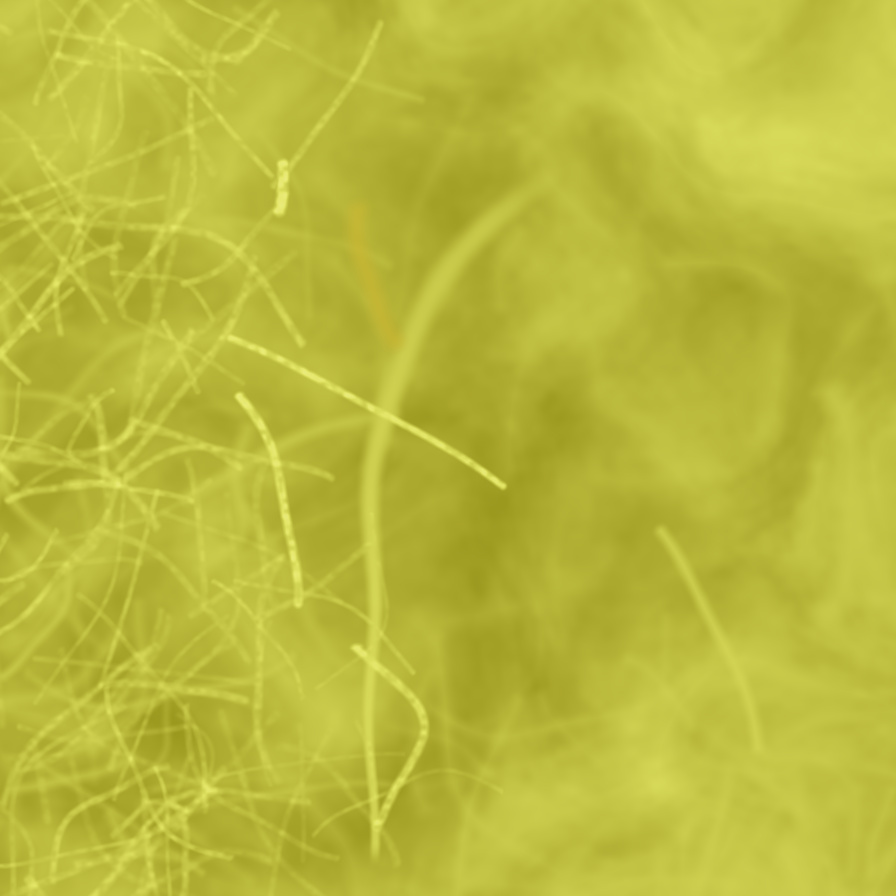
Reproduce this texture procedurally as a three.js fragment shader.

```glsl
// Macro view of fuzzy yellow-green fibres, sharp at the left and blurred at the right.
varying vec2 vUv;

float hash(float n) {
  return fract(sin(n * 12.9898) * 43758.5);
}

float noise(vec2 p) {
  vec2 cell = floor(p);
  vec2 f = fract(p);
  f = f * f * (3.0 - 2.0 * f);
  float n = cell.x + cell.y * 57.0;
  return mix(mix(hash(n), hash(n + 1.0), f.x),
             mix(hash(n + 57.0), hash(n + 58.0), f.x), f.y);
}

float fbm(vec2 p) {
  float sum = 0.0;
  float amplitude = 0.5;
  for (int i = 0; i < 4; i++) {
    sum += amplitude * noise(p);
    p = mat2(0.8, 0.6, -0.6, 0.8) * p * 2.0 + 7.3;
    amplitude *= 0.5;
  }
  return sum;
}

float glow(vec2 p, vec2 centre, vec2 radius) {
  vec2 q = (p - centre) / radius;
  return exp(-dot(q, q));
}

// Coverage of one bent strand; blur sets the softness of its edge.
float strand(vec2 p, vec2 centre, float angle, float halfLength, float bend, float width, float blur) {
  float c = cos(angle);
  float s = sin(angle);
  vec2 q = mat2(c, -s, s, c) * (p - centre);
  float t = clamp(q.x / halfLength, -1.0, 1.0);
  float phase = angle * 9.0;
  float curve = bend * (t * t - 0.3 + 0.2 * sin(4.0 * t + phase));
  float slope = bend * (2.0 * t + 0.8 * cos(4.0 * t + phase)) / halfLength;
  float across = abs(q.y - curve) * inversesqrt(1.0 + slope * slope);
  float d = length(vec2(max(abs(q.x) - halfLength, 0.0), across));
  return 1.0 - smoothstep(width - blur, width + blur, d);
}

// Lays scattered strands over the tone, within a rectangle.
float scatter(float tone, vec2 p, float seed, vec2 corner, vec2 extent,
              float width, float blur, float light, float opacity) {
  for (int i = 0; i < 42; i++) {
    float n = seed + float(i) * 7.0;
    vec2 centre = corner + extent * vec2(hash(n), hash(n + 1.0));
    float angle = 3.14 * hash(n + 2.0);
    float halfLength = mix(0.04, 0.15, hash(n + 3.0));
    float bend = (hash(n + 4.0) - 0.5) * halfLength * 0.8;
    float size = mix(0.65, 1.3, hash(n + 5.0));
    float cover = strand(p, centre, angle, halfLength, bend, width * size, blur * size);
    float fade = mix(0.35, 1.0, hash(n + 6.0)) * mix(0.45, 1.1, noise(p * 16.0 + n));
    tone = mix(tone, light, cover * fade * opacity);
  }
  return tone;
}

void main() {
  vec2 p = vUv;

  // Out-of-focus backdrop: mottling, faint wisps and dark hollows
  vec2 warp = vec2(noise(p * 6.0 + 3.0), noise(p * 6.0 + 19.0)) - 0.5;
  float wisp = 1.0 - abs(2.0 * noise(p * 7.0 + warp * 1.6 + 31.0) - 1.0);
  float tone = 0.17 + 1.15 * (fbm(p * 8.0 + warp * 1.2 + 11.0) - 0.47);
  tone += 0.22 * (wisp * wisp - 0.35) + 0.07 * (noise(p * 75.0) - 0.5);
  tone += 0.42 * glow(p, vec2(0.92, 0.95), vec2(0.36, 0.27));
  tone += 0.4 * glow(p, vec2(0.95, 0.02), vec2(0.4, 0.25));
  tone += 0.25 * glow(p, vec2(0.1, 0.95), vec2(0.28));
  tone += 0.12 * glow(p, vec2(0.85, 0.5), vec2(0.2, 0.3));
  tone -= 0.28 * glow(p, vec2(0.47, 0.85), vec2(0.16, 0.13));
  tone -= 0.12 * glow(p, vec2(0.6, 0.35), vec2(0.18, 0.25));

  // Blurred strands everywhere, then nearer ones at the lower right
  tone = scatter(tone, p, 5.0, vec2(0.0), vec2(1.1, 1.0), 0.010, 0.017, 0.58, 0.6);
  tone = scatter(tone, p, 331.0, vec2(0.45, -0.06), vec2(0.6, 0.3), 0.006, 0.011, 0.78, 0.42);
  tone = mix(tone, 0.66, 0.7 * strand(p, vec2(0.945, 0.44), 1.57, 0.12, 0.03, 0.011, 0.016));
  tone = mix(tone, 0.8, 0.8 * strand(p, vec2(0.8, 0.29), -1.14, 0.132, -0.015, 0.005, 0.007));

  // Ochre strand behind the long central one
  float ochre = strand(p, vec2(0.413, 0.69), -1.28, 0.075, 0.012, 0.009, 0.01);

  // Long central strand, sharper toward the bottom
  float rise = clamp((p.y - 0.35) / 0.48, 0.0, 1.0);
  float path = 0.415 + 0.23 * rise * rise * rise + 0.004 * sin(p.y * 24.0);
  float gap = abs(p.x - path) * inversesqrt(1.0 + 2.1 * pow(rise, 4.0));
  float core = 1.0 - smoothstep(0.001, mix(0.008, 0.023, smoothstep(0.1, 0.7, p.y)), gap);
  core *= smoothstep(0.03, 0.06, p.y) * (1.0 - smoothstep(0.74, 0.85, p.y));
  tone = mix(tone, mix(0.88, 0.62, rise), 0.85 * core);

  // Tangle at the left, from soft to sharp
  tone = scatter(tone, p, 707.0, vec2(-0.06, 0.0), vec2(0.44, 1.0), 0.0055, 0.007, 0.72, 0.65);
  float shine = 0.62 + 0.7 * noise(p * vec2(150.0, 170.0));
  tone = scatter(tone, p, 1201.0, vec2(-0.08, -0.03), vec2(0.38, 1.06), 0.0036, 0.0028, shine, 0.72);
  tone = scatter(tone, p, 2311.0, vec2(-0.08, 0.35), vec2(0.36, 0.68), 0.0034, 0.0028, shine, 0.7);
  tone = scatter(tone, p, 1709.0, vec2(-0.05, -0.05), vec2(0.5, 0.4), 0.0032, 0.003, shine, 0.6);

  // Bright single fibres in focus
  float sharp = strand(p, vec2(0.412, 0.545), -0.495, 0.173, -0.01, 0.0036, 0.0026);
  sharp = max(sharp, strand(p, vec2(0.312, 0.445), -1.315, 0.12, -0.02, 0.0045, 0.003));
  sharp = max(sharp, 0.8 * strand(p, vec2(0.45, 0.18), -1.5, 0.1, -0.05, 0.0045, 0.003));
  sharp = max(sharp, 0.5 * strand(p, vec2(0.37, 0.88), 0.98, 0.108, 0.01, 0.0035, 0.003));
  sharp = max(sharp, strand(p, vec2(0.315, 0.79), 1.5, 0.026, 0.002, 0.006, 0.003));
  tone = mix(tone, shine + 0.12, 0.88 * sharp);

  // Tone to colour, with pale highlights
  vec3 colour = mix(vec3(0.64, 0.63, 0.15), vec3(0.88, 0.89, 0.38), clamp(tone, -0.12, 1.0));
  colour = mix(colour, vec3(0.98, 0.98, 0.66), clamp(tone - 0.9, 0.0, 0.6));
  colour = mix(colour, vec3(0.80, 0.72, 0.2), 0.65 * ochre * (1.0 - sharp));
  gl_FragColor = vec4(colour, 1.0);
}
```
